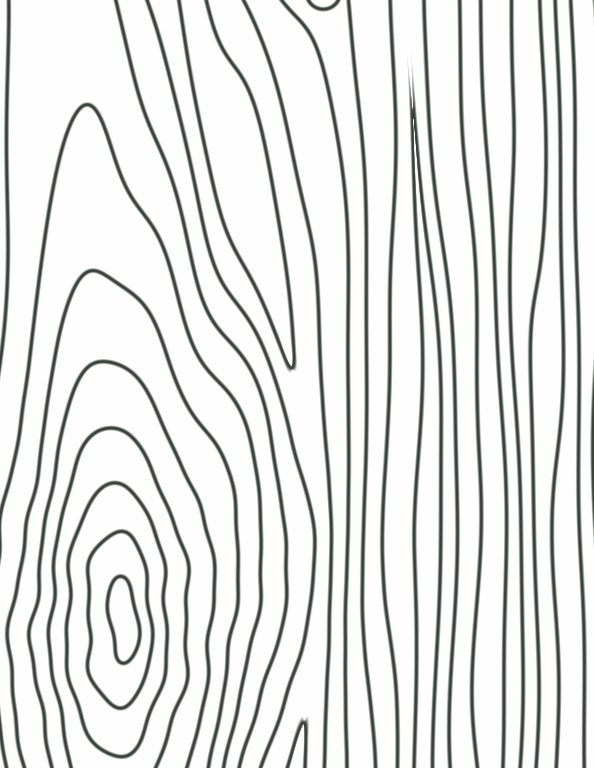
Write a WebGL 2 fragment shader that draws this texture.

```glsl
#version 300 es
precision highp float;
// Line drawing of wood grain: thin contour lines of one height field.
// The field joins a knot slope on the left to straight grain on the right with
// smooth min/max, then layered sines warp it so that the lines sway.

uniform vec2 u_resolution;
out vec4 fragColor;

const vec3 PAPER = vec3(0.995);
const vec3 INK = vec3(0.22, 0.26, 0.23);

float smoothMin(float a, float b, float radius) {
    float h = max(radius - abs(a - b), 0.0) / radius;
    return min(a, b) - h * h * radius * 0.25;
}

float smoothMax(float a, float b, float radius) {
    return -smoothMin(-a, -b, radius);
}

// Sideways sway: uneven spacing everywhere, rougher rings near the knot
vec2 sway(vec2 p, vec2 knot) {
    float spacing = 0.0065 * sin(58.0 * p.x + 2.2 * sin(3.7 * p.y + 6.0 * p.x));
    float bend = 0.004 * sin(9.0 * p.y + 23.0 * p.x) + 0.002 * sin(17.0 * p.y - 31.0 * p.x);
    vec2 q = p - knot;
    float nearKnot = exp(-dot(q, q) * 28.0);
    float rough = 0.0045 * sin(41.0 * p.y + 26.0 * p.x) + 0.002 * sin(83.0 * p.y - 20.0 * p.x);
    return p + vec2(spacing * (1.0 - 0.6 * nearKnot) + bend + rough * nearKnot, 0.0);
}

// Rings that open into long strands above and below the knot
float knotSlope(vec2 p, vec2 knot, float ringStep) {
    float rise = p.y - knot.y;
    float side = p.x - knot.x + 0.115 * rise * rise;
    float fromGap = p.y - 0.44;
    float gapReach = fromGap > 0.0 ? 0.13 : 0.26;
    float gap = exp(-0.5 * fromGap * fromGap / (gapReach * gapReach));
    side *= 1.0 - 0.25 * gap * smoothstep(0.0, 0.2, side);
    float spindle = 0.169 * tanh(rise / 0.43);
    return length(vec2(side, spindle)) / ringStep;
}

// Straight grain, descending to the right and leaning left at the top
float straightSlope(vec2 p, float start, float lineStep) {
    float lean = 0.117 * pow(clamp((p.y - 0.48) / 0.52, 0.0, 1.0), 1.4);
    float x = p.x + lean * (1.0 - smoothstep(0.286, 0.521, p.x));
    return 10.0 + (start - x) / lineStep;
}

// Grain of the right edge, ascending again
float edgeSlope(vec2 p, float start, float lineStep) {
    float lean = 0.039 * smoothstep(0.45, 1.05, p.y) * (1.0 - smoothstep(0.56, 0.72, p.x));
    return 5.0 + (p.x - start + lean) / lineStep;
}

float grainHeight(vec2 p) {
    vec2 knot = vec2(0.154, 0.193);
    vec2 q = sway(p, knot);
    float left = knotSlope(q, knot, 0.0221);
    float middle = straightSlope(q, 0.395, 0.0286);
    float right = edgeSlope(q, 0.571, 0.026);
    return smoothMax(smoothMin(left, middle, 0.6), right, 0.3);
}

// Distance to the nearest whole level, from the level of the first ring up
float contourDistance(vec2 p) {
    vec2 e = vec2(0.0006, 0.0);
    float height = grainHeight(p);
    vec2 slope = vec2(grainHeight(p + e.xy) - grainHeight(p - e.xy),
                      grainHeight(p + e.yx) - grainHeight(p - e.yx)) / (2.0 * e.x);
    float level = max(floor(height + 0.5), 1.0);
    return abs(height - level) / max(length(slope), 0.001);
}

float ringDistance(vec2 p, vec2 center, float radius) {
    return abs(length(p - center) - radius);
}

void main() {
    vec2 p = gl_FragCoord.xy / u_resolution.y;
    float pixel = 1.0 / u_resolution.y;

    // Grain lines and one small eye cut by the top edge
    float d = min(contourDistance(p), ringDistance(p, vec2(0.421, 1.01), 0.022));

    // Soft pen stroke
    float halfWidth = 0.0024;
    float softness = max(0.0018, 0.75 * pixel);
    float stroke = 1.0 - smoothstep(halfWidth - softness, halfWidth + softness, d);
    fragColor = vec4(mix(PAPER, INK, stroke), 1.0);
}
```
